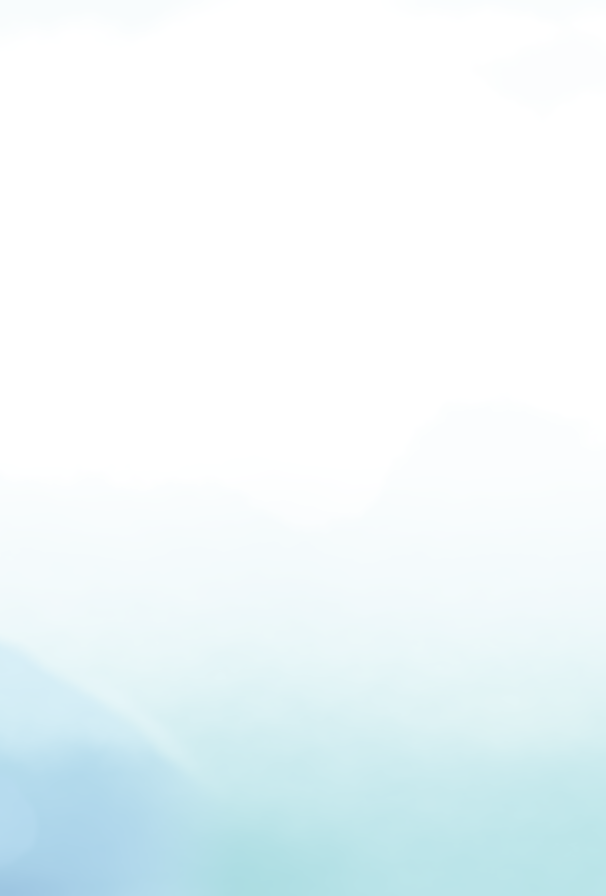
A Shadertoy shader for this background:

```glsl
vec2 hashGradient(vec2 cell) {
    vec2 h = vec2(dot(cell, vec2(127.1, 311.7)), dot(cell, vec2(269.5, 183.3)));
    return 2.0 * fract(sin(h) * 43758.545) - 1.0;
}

float gradientNoise(vec2 p) {
    vec2 cell = floor(p), f = fract(p);
    vec2 w = f * f * f * (f * (f * 6.0 - 15.0) + 10.0);
    float low = mix(dot(hashGradient(cell), f),
                    dot(hashGradient(cell + vec2(1, 0)), f - vec2(1, 0)), w.x);
    float high = mix(dot(hashGradient(cell + vec2(0, 1)), f - vec2(0, 1)),
                     dot(hashGradient(cell + vec2(1, 1)), f - vec2(1, 1)), w.x);
    return mix(low, high, w.y);
}

float fbm(vec2 p) {
    float sum = 0.0, amplitude = 0.5;
    for (int octave = 0; octave < 5; octave++) {
        sum += amplitude * gradientNoise(p);
        p = mat2(1.6, 1.2, -1.2, 1.6) * p + 7.3;
        amplitude *= 0.5;
    }
    return sum;
}

float bump(vec2 p, vec2 center, vec2 radius) {
    vec2 d = (p - center) / radius;
    return exp(-dot(d, d));
}

void mainImage(out vec4 fragColor, in vec2 fragCoord) {
    vec2 uv = fragCoord / iResolution.xy;
    vec2 paper = vec2(uv.x * iResolution.x / iResolution.y, uv.y);
    float broad = fbm(paper * 5.0 + 3.0);
    float ragged = fbm(paper * 14.0 + 11.0);
    float grain = fbm(paper * vec2(22.0, 38.0) + 5.0);

    // Main wash, deepening towards the bottom
    float y = uv.y + 0.045 * broad + 0.012 * grain;
    vec3 color = vec3(1.0);
    color = mix(color, vec3(0.965, 0.985, 0.99), smoothstep(0.50, 0.33, y));
    color = mix(color, vec3(0.92, 0.97, 0.975), smoothstep(0.36, 0.24, y));
    color = mix(color, vec3(0.81, 0.925, 0.94), smoothstep(0.28, 0.14, y));
    color = mix(color, vec3(0.735, 0.895, 0.915), smoothstep(0.18, 0.0, y));

    // Faint torn upper rim, highest on the right
    float rim = 0.475 - 0.055 * bump(uv, vec2(0.53, uv.y), vec2(0.11, 1.0))
              + 0.085 * smoothstep(0.58, 0.78, uv.x) - 0.035 * smoothstep(0.86, 1.0, uv.x);
    float rimDepth = rim - uv.y + 0.07 * ragged + 0.03 * broad;
    color -= vec3(0.014, 0.006, 0.004) * smoothstep(-0.004, 0.02, rimDepth)
           * smoothstep(0.15, 0.35, uv.y);

    // Teal pool at the bottom, pale veils on the right
    color = mix(color, vec3(0.64, 0.85, 0.87), 0.65 * bump(uv, vec2(0.40, 0.01), vec2(0.17, 0.075)));
    color = mix(color, vec3(0.71, 0.89, 0.90), 0.35 * bump(uv, vec2(1.0, 0.06), vec2(0.22, 0.10)));
    color = mix(color, vec3(0.92, 0.97, 0.965), 0.45 * bump(uv, vec2(0.86, 0.20), vec2(0.20, 0.04)));

    // Blue wash at the left with a sloping edge
    float slope = 0.29 - 0.34 * uv.x - 0.45 * uv.x * uv.x;
    float blueDepth = slope - uv.y + 0.025 * ragged;
    float blue = smoothstep(-0.006, 0.018, blueDepth) * smoothstep(0.42, 0.12, uv.x + 0.1 * broad);
    color = mix(color, vec3(0.82, 0.925, 0.965), 0.75 * blue);
    float lower = smoothstep(0.20, 0.13, uv.y + 0.03 * ragged);
    color = mix(color, vec3(0.69, 0.85, 0.92), 0.85 * blue * lower);
    color = mix(color, vec3(0.65, 0.81, 0.91), 0.6 * bump(uv, vec2(0.13, 0.05), vec2(0.16, 0.07)));

    // Light streak beside the slope
    float streak = exp(-pow((blueDepth + 0.012) / 0.016, 2.0)) * bump(uv, vec2(0.21, uv.y), vec2(0.10, 1.0));
    color = mix(color, vec3(0.91, 0.965, 0.98), 0.5 * streak);

    // Pale lobe and dark corner
    float lobe = length((uv - vec2(-0.02, 0.085)) / vec2(0.08, 0.055)) + 0.5 * ragged;
    color = mix(color, vec3(0.72, 0.86, 0.94), 0.65 * smoothstep(1.08, 0.85, lobe));
    color = mix(color, vec3(0.59, 0.75, 0.87), 0.75 * bump(uv, vec2(0.0), vec2(0.13, 0.035)));

    // Thin washes along the top
    float topLeft = uv.y - 0.945 - 0.28 * max(uv.x - 0.24, 0.0) + 0.05 * ragged;
    float topRight = uv.y - 0.975 + 0.04 * ragged;
    color -= vec3(0.028, 0.012, 0.008) * smoothstep(-0.005, 0.045, topLeft) * smoothstep(0.45, 0.25, uv.x);
    color -= vec3(0.02, 0.009, 0.006) * smoothstep(-0.005, 0.025, topRight) * smoothstep(0.60, 0.74, uv.x);
    float flecks = bump(uv, vec2(0.93, 0.92), vec2(0.16, 0.05)) + 0.9 * ragged;
    color -= vec3(0.012, 0.006, 0.005) * smoothstep(0.4, 0.75, flecks);

    // Paper mottling where pigment is present
    float pigment = smoothstep(0.50, 0.10, uv.y);
    color += (0.016 * grain + 0.018 * ragged) * pigment * vec3(1.0, 0.55, 0.45);
    fragColor = vec4(clamp(color, 0.0, 1.0), 1.0);
}
```
